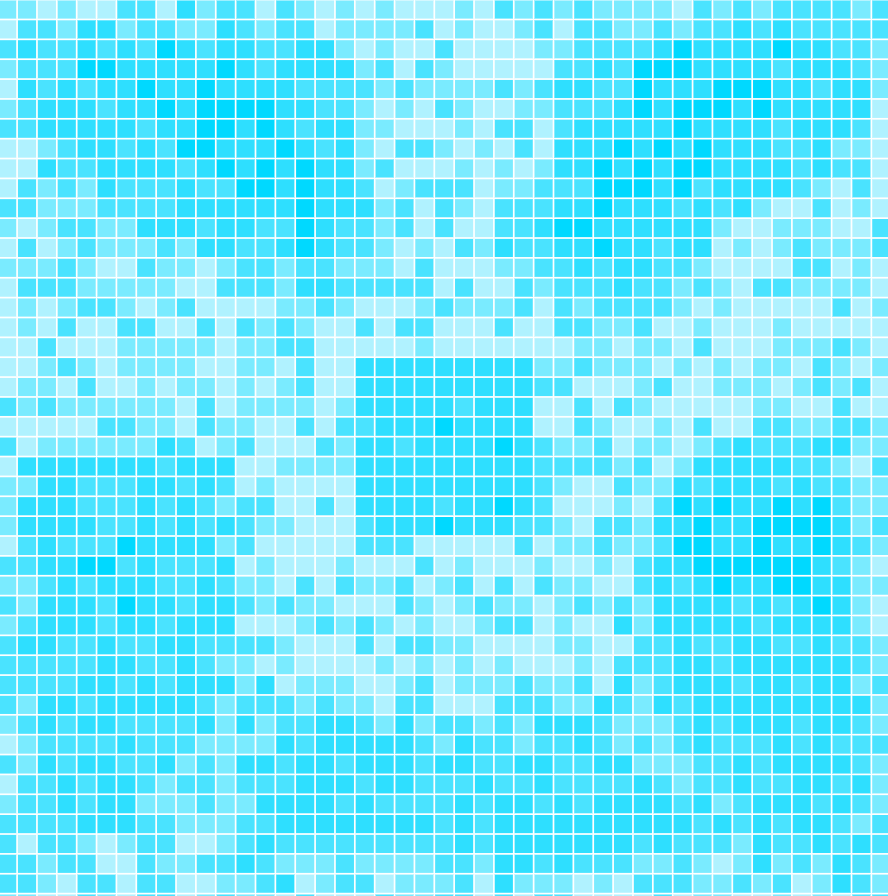
This pattern is drawn by a Shadertoy shader. Its source:

```glsl
// Pool mosaic: small aqua tiles with white grout, shaded in ragged five-fold patches.

// Sine-free hash of a cell to 0..1
float hash(vec2 p) {
    vec3 q = fract(vec3(p.xyx) * vec3(0.1031, 0.1030, 0.0973));
    q += dot(q, q.yzx + 33.33);
    return fract((q.x + q.y) * q.z);
}

// Smooth value noise, 0..1
float valueNoise(vec2 p) {
    vec2 i = floor(p), f = fract(p);
    f = f * f * (3.0 - 2.0 * f);
    return mix(mix(hash(i), hash(i + vec2(1, 0)), f.x),
               mix(hash(i + vec2(0, 1)), hash(i + vec2(1, 1)), f.x), f.y);
}

// Patch depth of a tile: 0 pale, 1 deep, above 1 in the cores; cell is from the centre
float patchDepth(vec2 cell) {
    vec2 p = cell / 45.1;
    float ragged = valueNoise(cell * 0.19 + 40.0) - 0.5;
    float low = smoothstep(0.12, 0.32, p.y);
    float radius = length(p) + 0.06 * ragged - 0.06 * low;
    float angle = atan(-p.y, p.x + 0.0001);

    // Five deep lobes with wide pale arms between them, merging toward the bottom
    float lobes = 0.42 - 0.75 * sin(5.0 * angle) + 0.5 * ragged;
    float core = 0.42 * smoothstep(0.9, 1.2, lobes) * (1.0 - low);
    float depth = smoothstep(0.1, 0.7, lobes + 0.75 * low) + core;

    // Pale ring inside, paler tiles along the border
    float border = max(abs(p.x), abs(p.y)) + 0.04 * ragged;
    return depth * smoothstep(0.2, 0.29, radius) * (1.0 - 0.85 * smoothstep(0.435, 0.495, border));
}

// Five flat glaze colours, from pale to saturated
vec3 glaze(float level) {
    if (level < 1.0) return vec3(0.69, 0.95, 1.0);
    if (level < 2.0) return vec3(0.48, 0.92, 1.0);
    if (level < 3.0) return vec3(0.29, 0.89, 1.0);
    if (level < 4.0) return vec3(0.18, 0.875, 1.0);
    return vec3(0.0, 0.85, 1.0);
}

void mainImage(out vec4 fragColor, in vec2 fragCoord) {
    // Square tiles counted from the upper left
    float pixel = 45.1 / iResolution.y;
    vec2 grid = vec2(fragCoord.x, iResolution.y - fragCoord.y) * pixel + vec2(0.14, 0.02);
    vec2 cell = floor(grid) - 22.0;

    // Pale tiles vary widely, deep ones less, and cores gain saturation
    float random = hash(cell + 137.0);
    float depth = patchDepth(cell);
    float level = mix(2.85 * pow(random, 1.4), 2.4 + 1.55 * random, min(depth, 1.0));
    level += 1.7 * max(depth - 1.0, 0.0);

    // Even nine by nine block in the middle
    if (max(abs(cell.x), abs(cell.y)) < 4.5) level = 2.92 + 1.15 * random;

    // Antialiased grout
    vec2 edge = 0.5 - abs(fract(grid) - 0.5);
    float grout = clamp((0.043 - min(edge.x, edge.y)) / pixel + 0.5, 0.0, 1.0);
    fragColor = vec4(mix(glaze(level), vec3(1.0), grout), 1.0);
}
```
